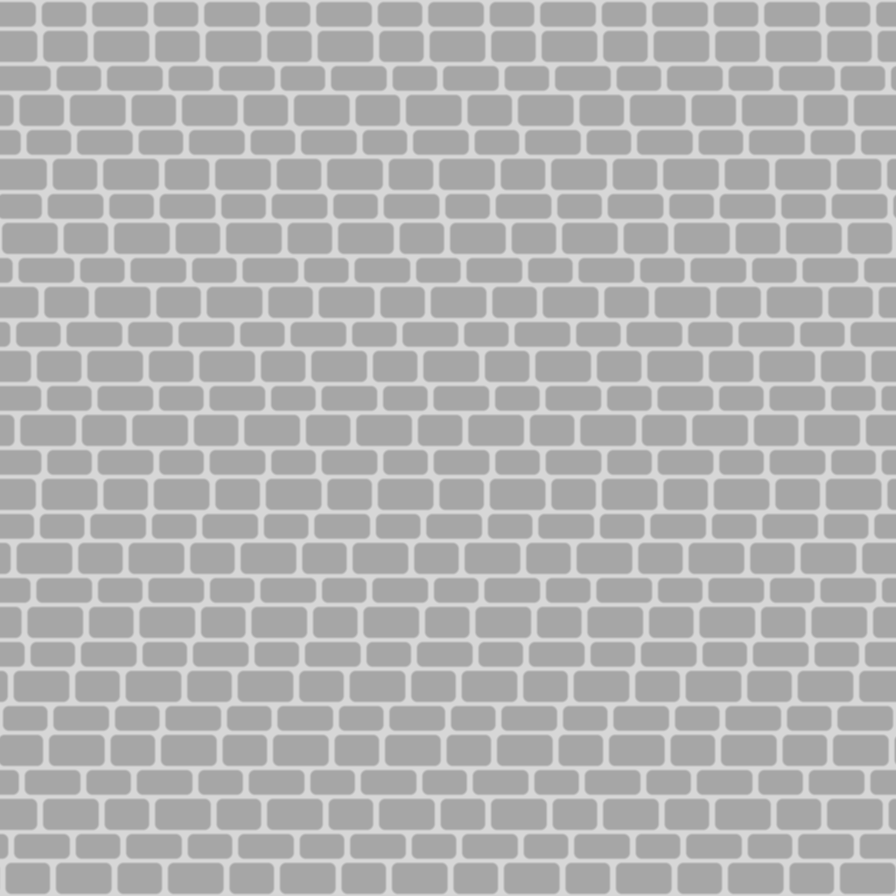
Give the GLSL for this pattern, as a three.js fragment shader.

```glsl
// Grey brick wall: tall and short courses alternate, and each course alternates
// long and short rounded bricks. A hash slides every course sideways by its own
// amount; a rounded-box distance gives the soft edge between brick and mortar.

varying vec2 vUv;

const vec2 PAIRS = vec2(8.0, 14.0);        // long+short pairs across, tall+short pairs up
const vec2 LARGE_SHARE = vec2(0.55, 0.55); // part of a pair taken by its larger member
const vec2 JOINT = vec2(0.0066, 0.0046);   // mortar width between bricks
const float CORNER_RADIUS = 0.0068;
const float EDGE_SOFTNESS = 0.0018;
const vec3 BRICK_COLOR = vec3(0.65);
const vec3 MORTAR_COLOR = vec3(0.845);

float hash(float n) {
  return fract(sin(n * 127.1 + 11.7) * 4375.85);
}

float roundedBox(vec2 p, vec2 halfSize, float radius) {
  vec2 q = abs(p) - halfSize + radius;
  return length(max(q, 0.0)) + min(max(q.x, q.y), 0.0) - radius;
}

void main() {
  vec2 grid = vUv * PAIRS;

  // Slide each course by a random part of a brick pair
  float course = 2.0 * floor(grid.y) + step(LARGE_SHARE.y, fract(grid.y));
  grid.x -= hash(course);

  // Locate the cell within its pair: larger member first, smaller second
  vec2 inPair = fract(grid);
  vec2 isSmall = step(LARGE_SHARE, inPair);
  vec2 cellSize = mix(LARGE_SHARE, 1.0 - LARGE_SHARE, isSmall);
  vec2 cellStart = LARGE_SHARE * isSmall;

  // Measure the brick in canvas units so corners stay round
  vec2 fromCenter = (inPair - cellStart - 0.5 * cellSize) / PAIRS;
  vec2 halfBrick = 0.5 * (cellSize / PAIRS - JOINT);
  float edge = roundedBox(fromCenter, halfBrick, CORNER_RADIUS);

  float mortar = smoothstep(-EDGE_SOFTNESS, EDGE_SOFTNESS, edge);
  gl_FragColor = vec4(mix(BRICK_COLOR, MORTAR_COLOR, mortar), 1.0);
}
```
